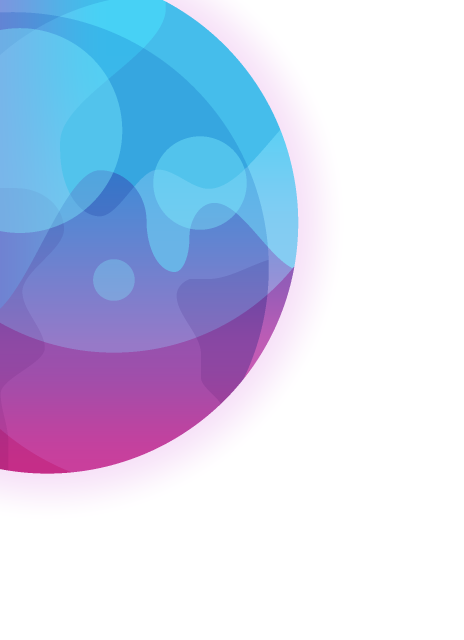
Write a WebGL 1 fragment shader that draws this background.

```glsl
precision highp float;

uniform vec2 u_resolution;

const vec3 GLOW_PINK = vec3(0.965, 0.88, 0.97);
const vec3 HIGHLIGHT = vec3(0.50, 0.95, 1.0);
const vec3 SHADE = vec3(0.79, 0.88, 0.955);

float disc(vec2 p, vec2 center, float radius) {
  return step(length(p - center), radius);
}

// Step from 0 to 1 made of two quarter ellipses, upright at mid
float arcStep(float a, float mid, float b, float x) {
  float rise = clamp((x - a) / (mid - a), 0.0, 1.0);
  float fall = clamp((b - x) / (b - mid), 0.0, 1.0);
  return x < mid ? 0.5 - 0.5 * sqrt(1.0 - rise * rise)
                 : 0.5 + 0.5 * sqrt(1.0 - fall * fall);
}

// Lilac liquid that fills the lower part of the ball
float liquid(vec2 p) {
  float surface = 0.495 - 0.229 * smoothstep(-0.026, 0.156, p.x)
    + 0.159 * arcStep(0.156, 0.229, 0.273, p.x)
    - 0.108 * arcStep(0.273, 0.296, 0.335, p.x)
    + 0.107 * smoothstep(0.335, 0.475, p.x);
  return step(surface, p.y);
}

// Blue lobe hanging from the top
float blueLobe(vec2 p) {
  float left = 0.259 - 0.165 * smoothstep(0.013, 0.222, p.y);
  float lower = 0.132 + 0.206 * arcStep(0.093, 0.094, 0.156, p.x)
    - 0.073 * smoothstep(0.156, 0.247, p.x)
    + 0.030 * smoothstep(0.247, 0.326, p.x)
    - 0.151 * smoothstep(0.326, 0.521, p.x);
  return step(left, p.x) * step(p.y, lower);
}

// Wavy shadow along the left side
float leftShadow(vec2 p) {
  float edge = -0.048 + 0.148 * arcStep(0.293, 0.294, 0.358, p.y)
    - 0.065 * smoothstep(0.358, 0.456, p.y)
    + 0.035 * smoothstep(0.456, 0.544, p.y)
    - 0.069 * smoothstep(0.544, 0.615, p.y)
    + 0.012 * smoothstep(0.615, 0.690, p.y);
  return step(p.x, edge);
}

// Wavy shadow at the lower right
float rightShadow(vec2 p) {
  float edge = 0.349 - 0.073 * arcStep(0.432, 0.433, 0.462, p.y)
    + 0.038 * smoothstep(0.462, 0.553, p.y)
    + 0.034 * smoothstep(0.590, 0.640, p.y);
  float top = 0.436 - 0.035 * smoothstep(0.325, 0.449, p.x);
  return step(edge, p.x) * step(top, p.y);
}

vec3 tint(vec3 color, vec3 factor, float mask) {
  return color * mix(vec3(1.0), factor, mask);
}

vec3 skyColor(vec2 p, float lobe) {
  vec3 pale = mix(vec3(0.28, 0.82, 0.96), vec3(0.52, 0.80, 0.95),
                  smoothstep(0.08, 0.39, p.y));
  pale = mix(vec3(0.60, 0.62, 0.90), pale, smoothstep(-0.05, 0.17, p.x));
  return mix(pale, vec3(0.27, 0.74, 0.92), lobe);
}

vec3 magentaColor(float y) {
  vec3 upper = mix(vec3(0.57, 0.36, 0.72), vec3(0.76, 0.36, 0.71),
                   smoothstep(0.42, 0.56, y));
  return mix(upper, vec3(1.0, 0.28, 0.64), smoothstep(0.54, 0.74, y));
}

vec3 ballColor(vec2 p) {
  float lobe = blueLobe(p);
  float inner = disc(p, vec2(0.020, 0.419), 0.400);
  float wide = disc(p, vec2(0.254, 0.378), 0.387);

  // Sky, lilac and magenta regions
  vec3 lilac = mix(vec3(0.32, 0.62, 0.88), vec3(0.75, 0.54, 0.82),
                   clamp((p.y - 0.273) / 0.267, 0.0, 1.0));
  lilac = tint(lilac, vec3(0.82, 0.85, 0.94), lobe);
  vec3 upper = mix(skyColor(p, lobe), lilac, liquid(p));
  float upperDisc = disc(p, vec2(0.178, 0.189), 0.362);
  vec3 color = mix(magentaColor(p.y), upper, upperDisc);

  // Translucent shadows
  color = tint(color, SHADE, inner);
  color = tint(color, vec3(0.98, 0.72, 0.87), (1.0 - wide) * step(0.5, p.y));
  color = tint(color, vec3(0.87, 0.91, 0.96), (1.0 - wide) * step(p.y, 0.3));
  color = tint(color, vec3(0.94, 0.90, 0.95), leftShadow(p));
  color = tint(color, vec3(0.91, 0.88, 0.94), rightShadow(p) * inner);

  // Bright bubbles
  color = mix(color, HIGHLIGHT, 0.38 * disc(p, vec2(0.031, 0.204), 0.160));
  color = mix(color, HIGHLIGHT, 0.38 * disc(p, vec2(0.3125, 0.286), 0.073));
  return mix(color, HIGHLIGHT, 0.30 * disc(p, vec2(0.178, 0.4375), 0.0325));
}

vec3 scene(vec2 p) {
  vec2 center = vec2(0.074, 0.348);
  float radius = 0.392;
  float halo = 1.0 - smoothstep(-0.015, 0.078, length(p - center) - radius);
  vec3 backdrop = mix(vec3(1.0), GLOW_PINK, halo);
  return mix(backdrop, ballColor(p), disc(p, center, radius));
}

void main() {
  // Average a 3 by 3 grid of samples; y runs down from the top edge
  vec3 total = vec3(0.0);
  for (int i = 0; i < 3; i++) {
    for (int j = 0; j < 3; j++) {
      vec2 offset = (vec2(float(i), float(j)) - 1.0) / 3.0;
      vec2 p = (gl_FragCoord.xy + offset) / u_resolution.y;
      total += scene(vec2(p.x, 1.0 - p.y));
    }
  }
  gl_FragColor = vec4(total / 9.0, 1.0);
}
```
